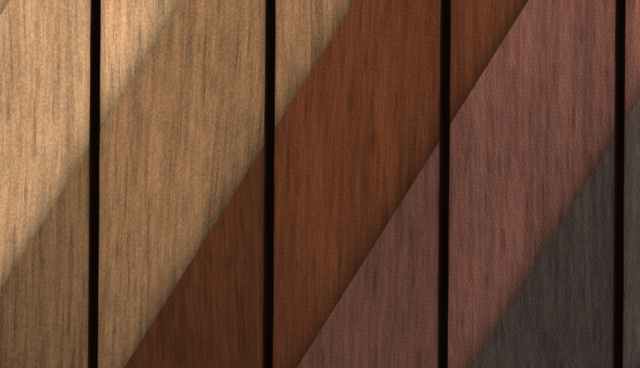
Give the GLSL for this texture, as a Shadertoy shader.

```glsl
float hash(vec2 p) {
    return fract(sin(dot(p, vec2(127.1, 311.7))) * 43758.5453);
}

float noise(vec2 p) {
    vec2 i = floor(p), f = fract(p);
    f = f * f * (3.0 - 2.0 * f);
    return mix(mix(hash(i), hash(i + vec2(1, 0)), f.x),
               mix(hash(i + vec2(0, 1)), hash(i + vec2(1, 1)), f.x), f.y);
}

// Stain tones, from pale at the upper left to grey at the lower right
vec3 stain(float band) {
    vec3 tones[5] = vec3[5](
        vec3(0.75, 0.58, 0.42),
        vec3(0.57, 0.42, 0.29),
        vec3(0.37, 0.205, 0.125),
        vec3(0.45, 0.29, 0.245),
        vec3(0.31, 0.26, 0.24));
    return tones[int(clamp(band + 1.0, 0.0, 4.0))];
}

vec3 wood(vec2 p, float plank, float band) {
    vec2 seed = vec2(plank * 7.3 + band * 3.1, band * 5.7 + plank * 1.9);
    vec2 q = p + seed;

    // Fibres lean and wander a little in each piece
    q.x += p.y * 0.08 * (hash(seed) - 0.5) + 0.035 * noise(q * vec2(2.5, 1.4));
    float broad = noise(q * vec2(28.0, 1.3)) - 0.5;
    float streak = noise(q * vec2(85.0, 4.0)) - 0.5;
    float fibre = noise(q * vec2(190.0, 14.0)) - 0.5;
    float speckle = noise(q * vec2(260.0, 170.0)) - 0.5;
    float cloud = noise(q * vec2(4.0, 2.5)) - 0.5;
    float pore = smoothstep(0.68, 0.95, noise(q * vec2(140.0, 9.0) + 31.0));

    float shade = 1.0 + 0.10 * broad + 0.17 * streak + 0.16 * fibre
                + 0.17 * speckle + 0.13 * cloud - 0.14 * pore;

    // The lowest piece of each plank is dimmer, the top one brighter
    shade *= mix(0.84, 1.04, smoothstep(-0.2, 1.6, plank - band));
    return stain(band) * shade;
}

void mainImage(out vec4 fragColor, in vec2 fragCoord) {
    vec2 p = fragCoord / iResolution.y;
    float px = 1.0 / iResolution.y;

    // Upright planks and the distance to the nearest gap
    float across = (p.x - 0.252 - 0.008 * p.y) / 0.4755;
    float plank = floor(across) + 1.0;
    float offset = (across - round(across)) * 0.4755;
    float gap = abs(offset) - 0.0135 - 0.0015 * (noise(vec2(plank, p.y * 9.0)) - 0.5);

    // Slanted stain bands, blended at their nearest border
    float slant = (p.x - 0.63 * p.y + 0.134) / 0.470;
    float border = round(slant);
    float edge = (slant - border) * 0.470 / 1.182;
    float lower = smoothstep(-px, px, edge);
    vec3 color = mix(wood(p, plank, border - 1.0), wood(p, plank, border), lower);

    // Soft shadow on the upper side of each border
    float shadow = exp(min(edge, 0.0) / 0.028) * (1.0 - lower);
    color *= 1.0 - shadow * vec3(0.38, 0.35, 0.34);

    // Rounded plank sides and gentle falloff of light
    color *= 1.0 - 0.22 * exp(-max(gap, 0.0) / 0.008);
    color *= 0.95 + 0.09 * p.y;

    // Dark gaps with a faint brown left wall
    vec3 gapColor = mix(vec3(0.12, 0.06, 0.035), vec3(0.045, 0.02, 0.012),
                        smoothstep(-0.014, -0.003, offset));
    color = mix(gapColor, color, smoothstep(-px, px, gap));

    fragColor = vec4(clamp(color, 0.0, 1.0), 1.0);
}
```
